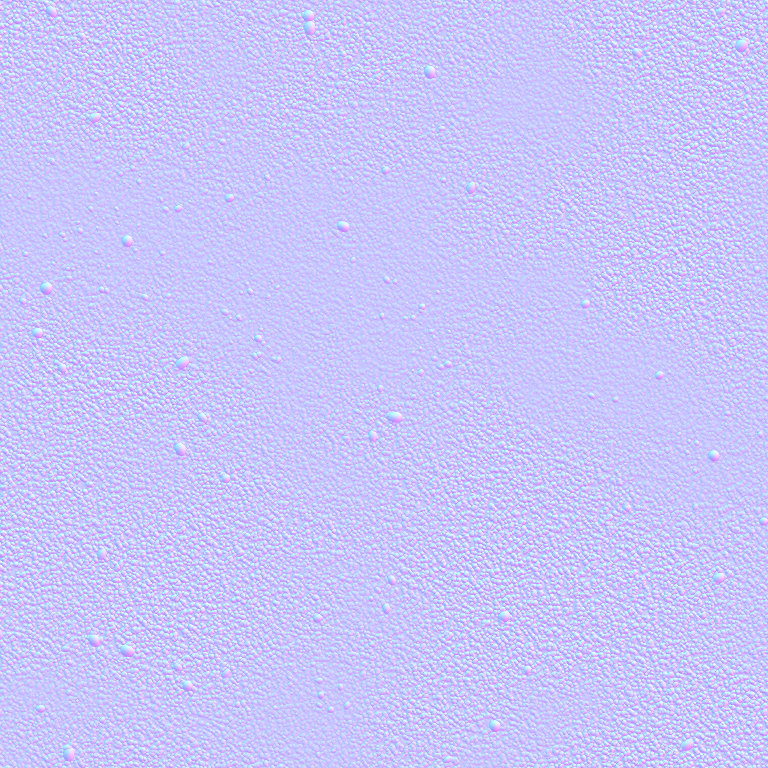
Reproduce this texture map procedurally as a WebGL 2 fragment shader.

```glsl
#version 300 es
precision highp float;

uniform vec2 u_resolution;
out vec4 fragColor;

// Colour encoding of the surface normal
const vec2 FLAT_TINT = vec2(0.785, 0.778);
const float TILT_GAIN = 0.38;
const float SLOPE_STEP = 0.0012;

// Scattered layers: cells across the canvas, radius range in cells, relief
const float GRAIN_CELLS = 190.0;
const vec2 GRAIN_RADIUS = vec2(0.42, 0.75);
const float GRAIN_RELIEF = 0.45;
const float GRIT_CELLS = 90.0;
const vec2 GRIT_RADIUS = vec2(0.18, 0.40);
const float GRIT_RELIEF = 0.50;
const float PEBBLE_CELLS = 40.0;
const vec2 PEBBLE_RADIUS = vec2(0.11, 0.34);
const float PEBBLE_RELIEF = 0.58;

// Chance of a stone per cell: in bare and in crowded areas
const vec2 GRAIN_CHANCE = vec2(0.92, 0.96);
const vec2 GRIT_CHANCE = vec2(0.02, 0.28);
const vec2 PEBBLE_CHANCE = vec2(0.02, 0.16);
const float CROWD_SCALE = 9.0;
const float MAX_STRETCH = 1.5;

// Fine dust and worn patches
const float DUST_CELLS = 330.0;
const float DUST_HEIGHT = 0.0008;
const float PATCH_SCALE = 4.5;
const vec2 ROUGHNESS = vec2(0.38, 1.15);

// Integer hash of a cell and a seed, giving three values in 0..1
vec3 hash3(vec2 cell, int seed) {
    uvec3 v = uvec3(ivec3(ivec2(cell), seed));
    v = v * 1664525u + 1013904223u;
    v.x += v.y * v.z; v.y += v.z * v.x; v.z += v.x * v.y;
    v ^= v >> 16u;
    v.x += v.y * v.z; v.y += v.z * v.x; v.z += v.x * v.y;
    return vec3(v >> 8u) / float(1 << 24);
}

float valueNoise(vec2 p, int seed) {
    vec2 cell = floor(p);
    vec2 f = fract(p);
    f = f * f * (3.0 - 2.0 * f);
    float low = mix(hash3(cell, seed).x, hash3(cell + vec2(1, 0), seed).x, f.x);
    float high = mix(hash3(cell + vec2(0, 1), seed).x, hash3(cell + vec2(1, 1), seed).x, f.x);
    return mix(low, high, f.y);
}

float fractalNoise(vec2 p, int seed) {
    float sum = 0.0;
    float weight = 0.5;
    for (int i = 0; i < 4; i++) {
        sum += weight * valueNoise(p, seed + i);
        p = p * 2.03 + 7.3;
        weight *= 0.5;
    }
    return sum / 0.9375;
}

// Height of randomly placed, turned and stretched domes
float stones(vec2 uv, float cells, vec2 radiusRange, float relief, vec2 chance, int seed) {
    vec2 p = uv * cells;
    vec2 home = floor(p);
    float height = 0.0;
    for (int y = -1; y <= 1; y++) {
        for (int x = -1; x <= 1; x++) {
            vec2 cell = home + vec2(x, y);
            vec3 place = hash3(cell, seed);
            float crowd = smoothstep(0.4, 0.85, valueNoise(cell / cells * CROWD_SCALE, 50));
            if (place.z > mix(chance.x, chance.y, crowd)) continue;

            vec3 form = hash3(cell, seed + 1);
            float radius = mix(radiusRange.x, radiusRange.y, form.x * form.x);
            float angle = form.y * 3.1416;
            vec2 axis = vec2(cos(angle), sin(angle));
            vec2 offset = p - cell - place.xy;
            vec2 local = vec2(dot(offset, axis), dot(offset, vec2(-axis.y, axis.x)));
            local.x /= mix(1.0, MAX_STRETCH, form.z);
            float dome = 1.0 - dot(local, local) / (radius * radius);
            height = max(height, dome * radius * relief / cells);
        }
    }
    return height;
}

float surfaceHeight(vec2 uv, float roughness) {
    float ground = stones(uv, GRAIN_CELLS, GRAIN_RADIUS, GRAIN_RELIEF, GRAIN_CHANCE, 10);
    ground += DUST_HEIGHT * valueNoise(uv * DUST_CELLS, 20);
    float grit = stones(uv, GRIT_CELLS, GRIT_RADIUS, GRIT_RELIEF, GRIT_CHANCE, 30);
    float pebbles = stones(uv, PEBBLE_CELLS, PEBBLE_RADIUS, PEBBLE_RELIEF, PEBBLE_CHANCE, 40);
    return max(ground * roughness, max(grit, pebbles));
}

void main() {
    vec2 uv = gl_FragCoord.xy / u_resolution;

    // Worn areas flatten the grain
    float wear = fractalNoise(uv * PATCH_SCALE, 60);
    float roughness = mix(ROUGHNESS.x, ROUGHNESS.y, smoothstep(0.28, 0.68, wear));

    // Slope by finite differences
    float here = surfaceHeight(uv, roughness);
    float right = surfaceHeight(uv + vec2(SLOPE_STEP, 0.0), roughness);
    float above = surfaceHeight(uv + vec2(0.0, SLOPE_STEP), roughness);
    vec2 slope = (here - vec2(right, above)) / SLOPE_STEP;

    // Tilt shifts red and green, blue stays full
    vec2 tilt = slope * inversesqrt(1.0 + dot(slope, slope));
    fragColor = vec4(clamp(FLAT_TINT + TILT_GAIN * tilt, 0.0, 1.0), 1.0, 1.0);
}
```
